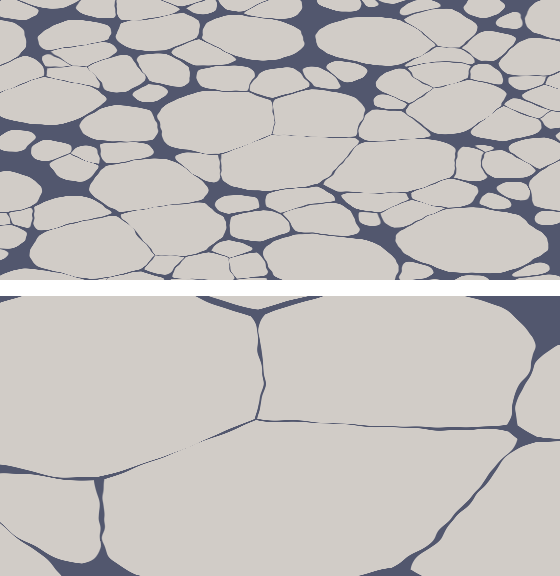
Top, the full canvas; bottom, a detail of the centre.
Give the GLSL for this texture, as a Shadertoy shader.

```glsl
// Flattened pale grains packed together, with dark slate pores between them.

const vec3  GRAIN_COLOR  = vec3(0.82, 0.80, 0.78);
const vec3  PORE_COLOR   = vec3(0.32, 0.34, 0.43);
const float FLATTENING   = 2.0;               // width to height of a grain
const float LARGE_CELL   = 0.5;               // spacing of large grains
const float SMALL_CELL   = 0.17;              // spacing of filler grains
const vec2  LARGE_RADII  = vec2(0.15, 0.26);
const vec2  SMALL_RADII  = vec2(0.065, 0.15);
const float LARGE_JITTER = 0.6;
const float SMALL_JITTER = 0.8;
const float MAX_SQUASH   = 1.2;               // extra stretch of single grains
const float MAX_TILT     = 1.2;
const float CORNER       = 0.035;             // rounding where grains meet
const float SEAM         = 0.003;             // half width of contact lines
const float WOBBLE       = 0.014;             // unevenness of outlines
const float EDGE_PIXELS  = 1.2;
const int   NEIGHBOURS   = 24;

struct Grain {
    vec2 center;
    vec2 axis;
    float squash;
    float radiusSq;
};

vec2 hash2(vec2 p, float seed) {
    vec3 q = fract((p.xyx + seed) * vec3(0.1031, 0.1030, 0.0973));
    q += dot(q, q.yzx + 33.33);
    return fract((q.xx + q.yz) * q.zy);
}

float cornerSlope(vec2 corner, vec2 offset) {
    float angle = 6.2832 * hash2(corner, 71.7).x;
    return dot(vec2(cos(angle), sin(angle)), offset);
}

float gradientNoise(vec2 p) {
    vec2 i = floor(p), f = fract(p);
    vec2 u = f * f * f * (f * (f * 6.0 - 15.0) + 10.0);
    vec2 e = vec2(1.0, 0.0);
    return mix(mix(cornerSlope(i, f), cornerSlope(i + e, f - e), u.x),
               mix(cornerSlope(i + e.yx, f - e.yx), cornerSlope(i + 1.0, f - 1.0), u.x), u.y);
}

vec2 noise2(vec2 p) {
    return vec2(gradientNoise(p), gradientNoise(p + 37.4));
}

float smoothMin(float a, float b, float k) {
    float h = max(k - abs(a - b), 0.0) / k;
    return min(a, b) - 0.25 * k * h * h;
}

// Elliptic power distance: negative inside the grain
float power(Grain g, vec2 p) {
    vec2 d = p - g.center;
    vec2 local = vec2(dot(d, g.axis) / g.squash,
                      dot(d, vec2(-g.axis.y, g.axis.x)) * g.squash);
    return dot(local, local) - g.radiusSq;
}

// One random grain per cell, odd rows shifted by half a cell
Grain makeGrain(vec2 cell, float size, vec2 radii, float jitter, float seed) {
    vec2 place = hash2(cell, seed) - 0.5;
    vec2 form = hash2(cell, seed + 13.3);
    float tilt = MAX_TILT * (2.0 * hash2(cell, seed + 29.9).x - 1.0);
    float radius = mix(radii.x, radii.y, form.x);
    vec2 center = cell + 0.5 + jitter * place;
    center.x += 0.5 * mod(cell.y, 2.0);
    return Grain(center * size, vec2(cos(tilt), sin(tilt)),
                 mix(1.0, MAX_SQUASH, form.y), radius * radius);
}

Grain largeGrain(vec2 cell) {
    return makeGrain(cell, LARGE_CELL, LARGE_RADII, LARGE_JITTER, 5.2);
}

// Filler grain, removed when its center lies in a large grain
Grain smallGrain(vec2 cell) {
    Grain g = makeGrain(cell, SMALL_CELL, SMALL_RADII, SMALL_JITTER, 47.6);
    vec2 home = floor(g.center / LARGE_CELL);
    float clearance = 1.0;
    for (int y = -1; y <= 1; y++)
        for (int x = -2; x <= 1; x++)
            clearance = min(clearance, power(largeGrain(home + vec2(x, y)), g.center));
    if (clearance < 0.0) g.radiusSq = -1.0;
    return g;
}

// Distance inside the owning grain, cut off at contacts with its neighbours
float grainDepth(vec2 p) {
    Grain grains[NEIGHBOURS];
    int count = 0;
    for (int y = -1; y <= 1; y++)
        for (int x = -2; x <= 1; x++) {
            grains[count++] = largeGrain(floor(p / LARGE_CELL) + vec2(x, y));
            grains[count++] = smallGrain(floor(p / SMALL_CELL) + vec2(x, y));
        }

    Grain owner = grains[0];
    float nearest = power(owner, p);
    for (int i = 1; i < NEIGHBOURS; i++) {
        float d = power(grains[i], p);
        if (d < nearest) { nearest = d; owner = grains[i]; }
    }

    float contact = 1.0;
    for (int i = 0; i < NEIGHBOURS; i++) {
        float apart = distance(grains[i].center, owner.center);
        if (apart > 0.0001)
            contact = min(contact, (power(grains[i], p) - nearest) / (2.0 * apart));
    }
    float rim = -nearest / (2.0 * sqrt(max(owner.radiusSq, 0.001)));
    float seam = SEAM * (0.7 + 1.5 * gradientNoise(p * 14.0));
    return smoothMin(rim, contact - seam, CORNER);
}

void mainImage(out vec4 fragColor, in vec2 fragCoord) {
    vec2 p = fragCoord / iResolution.y * vec2(1.0, FLATTENING);
    p += WOBBLE * (noise2(p * 9.0) + 0.35 * noise2(p * 26.0));
    float edge = 0.5 * EDGE_PIXELS / iResolution.y;
    float cover = smoothstep(-edge, edge, grainDepth(p));
    fragColor = vec4(mix(PORE_COLOR, GRAIN_COLOR, cover), 1.0);
}
```
